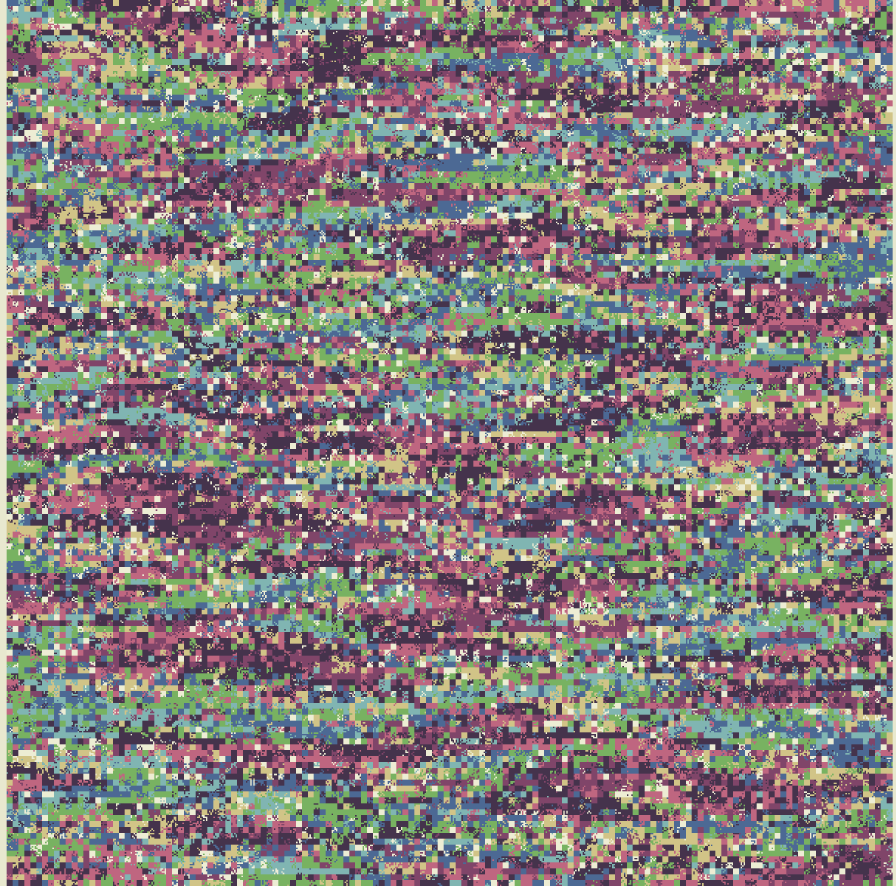
A Shadertoy shader for this texture:

```glsl
// Woven mosaic of small square cells in wavering horizontal streaks of eight dithered colours.

// Integer hash: three random values in 0..1 per lattice point
vec3 hash3(vec3 lattice) {
    uvec3 v = uvec3(ivec3(floor(lattice))) * 1664525u + 1013904223u;
    v.x += v.y * v.z; v.y += v.z * v.x; v.z += v.x * v.y;
    v ^= v >> 16u;
    v.x += v.y * v.z; v.y += v.z * v.x; v.z += v.x * v.y;
    return vec3(v >> 8u) / 16777216.0;
}

// Smooth value noise, one independent field per layer
float valueNoise(vec2 p, float layer) {
    vec2 i = floor(p), f = fract(p);
    f = f * f * (3.0 - 2.0 * f);
    float a = hash3(vec3(i, layer)).x;
    float b = hash3(vec3(i + vec2(1, 0), layer)).x;
    float c = hash3(vec3(i + vec2(0, 1), layer)).x;
    float d = hash3(vec3(i + vec2(1, 1), layer)).x;
    return mix(mix(a, b, f.x), mix(c, d, f.x), f.y);
}

// Palette entry: rgb and share of the area
vec4 palette(int k) {
    if (k == 0) return vec4(0.27, 0.20, 0.30, 0.20); // dark plum
    if (k == 1) return vec4(0.50, 0.27, 0.41, 0.14); // mulberry
    if (k == 2) return vec4(0.75, 0.40, 0.50, 0.14); // rose
    if (k == 3) return vec4(0.82, 0.77, 0.53, 0.10); // straw
    if (k == 4) return vec4(0.93, 0.93, 0.83, 0.08); // cream
    if (k == 5) return vec4(0.47, 0.70, 0.38, 0.14); // green
    if (k == 6) return vec4(0.50, 0.71, 0.70, 0.09); // teal
    return vec4(0.30, 0.41, 0.58, 0.11);             // blue
}

vec3 mosaic(vec2 p) {
    // Cream side margins
    if (p.x < 0.0 || p.x > 1.0) return vec3(0.91, 0.91, 0.81);

    vec2 grid = p * 150.0;
    vec2 cell = floor(grid);

    // Streak coordinates bend gently up and down
    vec2 bent = cell;
    bent.y += 5.0 * valueNoise(cell / vec2(22.0, 14.0), 40.0);
    float family = 3.2 * (valueNoise(bent / vec2(26.0, 3.2), 41.0) - 0.5);

    // Weighted random choice of the two strongest colours
    float best = -100.0, second = -100.0;
    vec3 mainColor = vec3(0), dotColor = vec3(0);
    for (int k = 0; k < 8; k++) {
        vec4 entry = palette(k);
        float layer = float(k);
        float strength = k == 4 ? 3.0 : 6.5;
        float streak = strength * (valueNoise(bent / vec2(11.0, 1.4), layer) - 0.5);
        float side = k < 3 ? family : (k > 4 ? -family : 0.0);
        float chance = clamp(hash3(vec3(cell, 60.0 + layer)).y, 0.0001, 0.9999);
        float score = log(entry.a) + streak + side - log(-log(chance));
        if (score > best) {
            second = best; dotColor = mainColor;
            best = score; mainColor = entry.rgb;
        } else if (score > second) {
            second = score; dotColor = entry.rgb;
        }
    }

    // Fine dither dots of the runner-up colour in some cells
    float amount = 0.42 * smoothstep(0.45, 1.0, hash3(vec3(cell, 80.0)).x);
    float dither = hash3(vec3(floor(grid * 4.0), 81.0)).z;
    return dither < amount ? dotColor : mainColor;
}

void mainImage(out vec4 fragColor, in vec2 fragCoord) {
    // Nine samples per pixel smooth the cell edges
    vec3 color = vec3(0);
    for (int s = 0; s < 9; s++) {
        vec2 offset = (vec2(s % 3, s / 3) - 1.0) / 3.0;
        vec2 p = (fragCoord + offset) / iResolution.y;
        color += mosaic(p - vec2(0.0075, 0.0));
    }
    fragColor = vec4(color / 9.0, 1.0);
}
```
